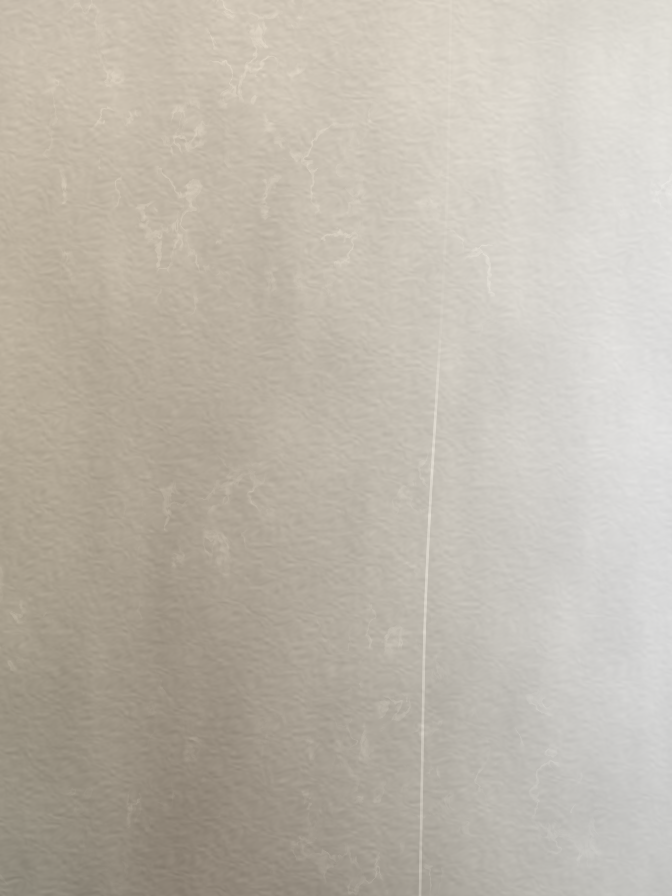
A WebGL 1 fragment shader for this texture:

```glsl
precision highp float;
// Softly lit beige plaster wallpaper with fine embossing, pale wisps and a thin seam.

uniform vec2 u_resolution;

#define GRAIN_SCALE 190.0
#define GRAIN_DEPTH 0.040
#define MOTTLE_DEPTH 0.060
#define STREAK_DEPTH 0.030
#define WISP_LIGHT 0.050
#define SEAM_LIGHT 0.110
#define SEAM_WIDTH 0.0012

float hash(vec2 p) {
  vec3 q = fract(vec3(p.xyx) * 0.1031);
  q += dot(q, q.yzx + 33.33);
  return fract((q.x + q.y) * q.z);
}

float noise(vec2 p) {
  vec2 i = floor(p);
  vec2 f = fract(p);
  f = f * f * (3.0 - 2.0 * f);
  return mix(mix(hash(i), hash(i + vec2(1.0, 0.0)), f.x),
             mix(hash(i + vec2(0.0, 1.0)), hash(i + vec2(1.0, 1.0)), f.x), f.y);
}

float fbm(vec2 p) {
  float sum = 0.0;
  float gain = 0.5;
  for (int i = 0; i < 5; i++) {
    sum += gain * noise(p);
    p = mat2(1.6, 0.5, -0.5, 1.6) * p * 1.2 + 17.3;
    gain *= 0.5;
  }
  return sum;
}

// Smooth curve through a bottom, middle and top colour
vec3 column(vec3 low, vec3 mid, vec3 high, float y) {
  vec3 bend = 2.0 * mid - 0.5 * (low + high);
  return mix(mix(low, bend, y), mix(bend, high, y), y);
}

// Light falling from the right, with a shaded band left of the centre
vec3 wallLight(vec2 uv) {
  vec3 left = column(vec3(0.55, 0.53, 0.48), vec3(0.69, 0.65, 0.58), vec3(0.79, 0.75, 0.69), uv.y);
  vec3 shade = column(vec3(0.54, 0.50, 0.45), vec3(0.69, 0.65, 0.59), vec3(0.81, 0.77, 0.71), uv.y);
  vec3 seam = column(vec3(0.66, 0.64, 0.60), vec3(0.78, 0.76, 0.72), vec3(0.84, 0.81, 0.76), uv.y);
  vec3 right = column(vec3(0.77, 0.77, 0.76), vec3(0.87, 0.87, 0.87), vec3(0.87, 0.86, 0.83), uv.y);
  vec3 c = mix(left, shade, smoothstep(0.0, 0.33, uv.x));
  c = mix(c, seam, smoothstep(0.24, 0.74, uv.x));
  return mix(c, right, smoothstep(0.56, 1.04, uv.x));
}

// Fine relief, lit from above
float emboss(vec2 p) {
  vec2 q = p * GRAIN_SCALE * vec2(0.8, 1.15);
  q += 1.5 * noise(q * 0.3);
  float relief = noise(q) - noise(q + vec2(0.25, 0.7));
  return relief + 0.4 * (noise(q * 1.9 + 40.0) - 0.5);
}

// Thin broken pale edges gathered in patches, drawn out vertically
float wisps(vec2 p) {
  vec2 q = p * vec2(34.0, 17.0);
  q += 2.2 * vec2(fbm(p * 24.0), fbm(p * 24.0 + 9.0));
  float ridge = 1.0 - abs(2.0 * fbm(q) - 0.97);
  float patches = smoothstep(0.48, 0.68, fbm(p * vec2(11.0, 7.0) + 31.0));
  float breaks = smoothstep(0.35, 0.65, noise(p * vec2(60.0, 38.0) + 5.0));
  return smoothstep(0.86, 1.0, ridge) * patches * breaks;
}

// Slightly bent joint, fading toward the top
float seamLine(vec2 uv) {
  float centre = 0.625 + 0.022 * uv.y + 0.024 * smoothstep(0.25, 0.85, uv.y);
  float d = abs(uv.x - centre);
  float soft = max(0.0016, 0.8 / u_resolution.x);
  float line = 1.0 - smoothstep(SEAM_WIDTH, SEAM_WIDTH + soft, d);
  float fade = mix(1.0, 0.12, smoothstep(0.48, 0.66, uv.y));
  return line * fade * (0.7 + 0.3 * noise(vec2(2.0, uv.y * 50.0)));
}

void main() {
  vec2 uv = gl_FragCoord.xy / u_resolution;
  vec2 p = uv * vec2(0.75, 1.0);

  vec3 colour = wallLight(uv);

  // Cloudy plaster and vertical trowel streaks
  float mottle = fbm(p * vec2(16.0, 10.0) + 3.0) - 0.485;
  float streak = fbm(p * vec2(38.0, 4.5) + 70.0) - 0.485;
  float tone = MOTTLE_DEPTH * mottle + STREAK_DEPTH * streak;

  // Relief flattens out in the brightest light
  float contrast = mix(1.0, 0.55, smoothstep(0.5, 1.0, uv.x));
  tone += GRAIN_DEPTH * contrast * emboss(p);
  tone += WISP_LIGHT * contrast * wisps(p);

  colour += tone * vec3(1.0, 0.99, 0.96);
  colour += SEAM_LIGHT * seamLine(uv);
  gl_FragColor = vec4(clamp(colour, 0.0, 1.0), 1.0);
}
```
